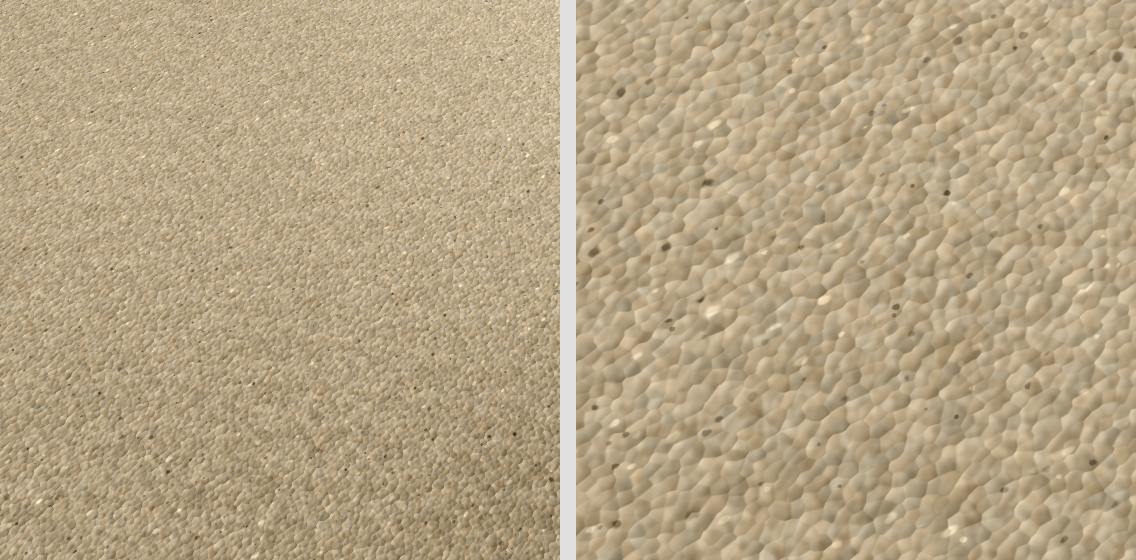
Left, the full canvas; right, a detail of the centre.
Write a Shadertoy shader that draws this texture.

```glsl
float hash(vec2 p) {
    return fract(sin(dot(p, vec2(127.1, 311.7))) * 43758.5453);
}

float noise(vec2 p) {
    vec2 i = floor(p), f = fract(p);
    f = f * f * (3.0 - 2.0 * f);
    return mix(mix(hash(i), hash(i + vec2(1, 0)), f.x),
               mix(hash(i + vec2(0, 1)), hash(i + vec2(1, 1)), f.x), f.y);
}

mat2 rotation(float a) {
    return mat2(cos(a), -sin(a), sin(a), cos(a));
}

// Softly blended pebbly cells: x is lit tone, y is tint, both around zero
vec2 grains(vec2 p) {
    vec2 i = floor(p), sum = vec2(0.0);
    float total = 0.0;
    for (int y = -1; y <= 1; y++) {
        for (int x = -1; x <= 1; x++) {
            vec2 cell = i + vec2(x, y);
            vec2 d = p - cell - vec2(hash(cell), hash(cell + 17.3));
            float weight = exp(-14.0 * dot(d, d));
            float tone = hash(cell + 31.7) - 0.5 + dot(d, vec2(-0.45, 0.85));
            sum += weight * vec2(tone, hash(cell + 59.1) - 0.5);
            total += weight;
        }
    }
    return sum / total;
}

// Scattered soft ovals, at most one per cell
float specks(vec2 p, float share, float stretch, float seed) {
    vec2 cell = floor(p) + seed;
    vec2 centre = 0.35 + 0.3 * vec2(hash(cell + 3.1), hash(cell + 7.7));
    vec2 d = (fract(p) - centre) * vec2(1.0, stretch);
    float radius = mix(0.15, 0.32, pow(hash(cell + 5.3), 2.0));
    float wobble = 0.12 * (noise(p * 7.0 + seed) - 0.5);
    float mask = 1.0 - smoothstep(0.35 * radius, radius, length(d) + wobble);
    return mask * step(hash(cell), share) * mix(0.35, 1.0, hash(cell + 9.2));
}

void mainImage(out vec4 fragColor, in vec2 fragCoord) {
    vec2 uv = fragCoord / iResolution.xy;

    // Ground plane receding towards the top, unit scale mid-canvas
    float depth = 2.3 / (2.8 - uv.y);
    vec2 ground = vec2((uv.x - 0.5) * depth, 2.3 * depth);
    vec2 slanted = rotation(0.55) * ground;

    // Small slanted grains with finer grit between them
    vec2 grain = grains(slanted * vec2(115.0, 165.0));
    float grit = noise(rotation(0.9) * ground * vec2(215.0, 235.0)) - 0.5;
    float clumps = noise(slanted * vec2(48.0, 66.0) + 17.0) - 0.5;
    float patches = noise(slanted * vec2(4.0, 8.0)) + 0.5 * noise(slanted * 15.0) - 0.75;

    // Broad light: pale far right, dim near right
    float light = mix(-0.045, 0.04, smoothstep(0.0, 0.9, uv.y));
    light += 0.07 * (uv.x - 0.5) * (uv.y - 0.4);
    light += 0.03 * smoothstep(0.5, 1.0, uv.x) * smoothstep(0.75, 1.0, uv.y);
    light -= 0.03 * smoothstep(0.6, 1.0, uv.x) * smoothstep(0.45, 0.1, uv.y);
    float contrast = mix(1.15, 0.85, uv.y);
    light += contrast * (0.14 * grain.x + 0.13 * grit + 0.03 * clumps) + 0.02 * patches;
    vec3 color = vec3(0.71, 0.64, 0.518) + light;

    // Slight warm and cool grains
    color += grain.y * vec3(0.03, -0.003, -0.035);

    // Pale shell chips and dark pebbles
    float chips = specks(slanted * vec2(37.0, 40.0), 0.2, 1.9, 11.0);
    chips = max(chips, 0.8 * specks(slanted * 62.0 + 0.4, 0.16, 1.6, 53.0));
    color += chips * vec3(0.21, 0.21, 0.19);
    float pebbles = specks(slanted * 50.0 + 0.7, 0.06, 1.4, 29.0);
    pebbles = max(pebbles, 0.8 * specks(slanted * 78.0, 0.12, 1.5, 83.0));
    color -= pebbles * vec3(0.32, 0.31, 0.28);

    fragColor = vec4(clamp(color, 0.0, 1.0), 1.0);
}
```
